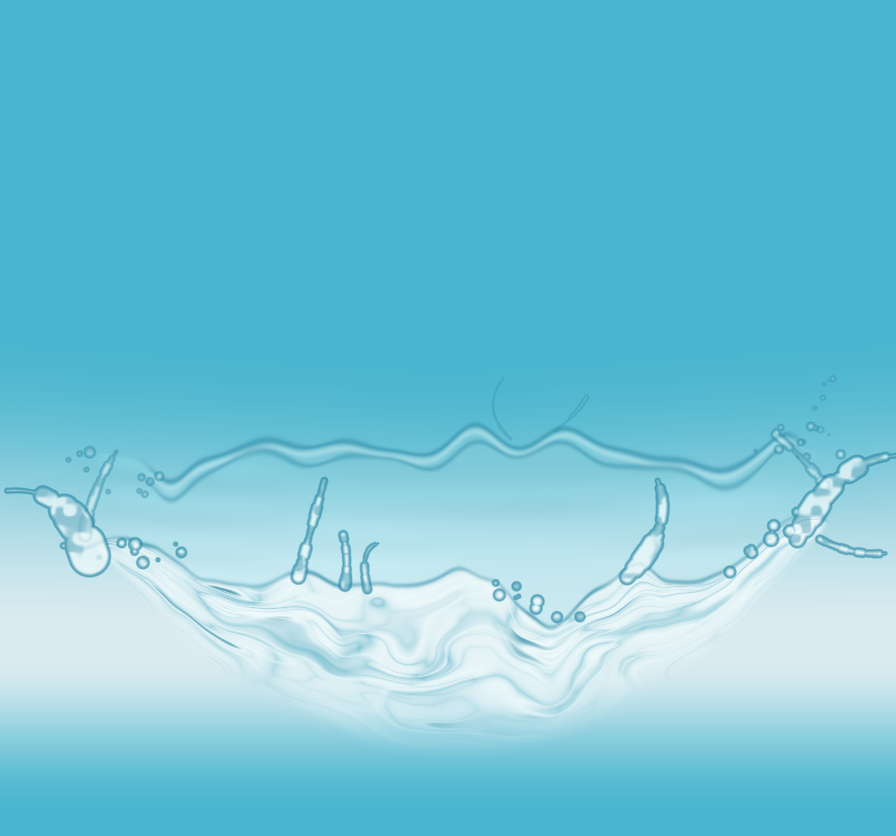
A Shadertoy shader for this background:

```glsl
// A bowl-shaped splash of clear water over a teal sky with a pale glow.
// Two wavy rims bound the bowl, warped noise draws its ripples, and
// tapered Bezier strands with scattered circles form jets and drops.

const vec3 TEAL = vec3(.295, .715, .81);
const vec3 PALE = vec3(.86, .925, .942);
const vec3 DEEP = vec3(.17, .54, .65);
const vec3 WHITE = vec3(.94, .98, .985);
const vec2 SHAPE = vec2(1.07, 1); // canvas proportions

float hash(vec2 p) {
  p = fract(p * vec2(123.34, 345.45));
  p += dot(p, p + 34.35);
  return fract(p.x * p.y);
}

float noise(vec2 p) {
  vec2 i = floor(p), f = fract(p);
  f = f * f * (3. - 2. * f);
  return mix(mix(hash(i), hash(i + vec2(1, 0)), f.x),
             mix(hash(i + vec2(0, 1)), hash(i + 1.), f.x), f.y);
}

float bump(float x, float center, float width) {
  float t = (x - center) / width;
  return exp(-t * t);
}

float band(float lo, float hi, float soft, float x) {
  return smoothstep(lo - soft, lo + soft, x) * smoothstep(hi + soft, hi - soft, x);
}

float ridge(float n, float sharpness) {
  return pow(1. - abs(2. * n - 1.), sharpness);
}

// Heights of the bowl's curves
float backRim(float x) {
  return .456 - .035 * bump(x, .19, .026) + .019 * bump(x, .305, .032)
    + .018 * bump(x, .39, .032) + .033 * bump(x, .533, .036)
    + .032 * bump(x, .635, .036) - .018 * bump(x, .795, .04)
    + .024 * bump(x, .88, .026) + .003 * sin(x * 75.);
}

float frontRim(float x) {
  return .295 + .06 * bump(x, .135, .07) + .02 * bump(x, .335, .03)
    + .02 * bump(x, .515, .033) - .05 * bump(x, .613, .036)
    + .03 * bump(x, .712, .023) + .085 * bump(x, .9, .07)
    + .007 * noise(vec2(x * 45., 3));
}

float bowlBottom(float x) {
  float t = (x - .505) / .41;
  return .085 + .27 * t * t;
}

// Tapered, beaded curve from a to c, pulled toward b
float strand(vec2 p, vec2 a, vec2 b, vec2 c, float r0, float r1) {
  float d = 1.;
  vec2 from = a;
  for (int i = 1; i <= 12; i++) {
    float t = float(i) / 12.;
    vec2 to = mix(mix(a, b, t), mix(b, c, t), t);
    vec2 v = (to - from) * SHAPE, w = (p - from) * SHAPE;
    float h = clamp(dot(w, v) / dot(v, v), 0., 1.);
    float bead = .4 + 1.1 * noise(vec2(t * 9., a.x * 90.));
    d = min(d, length(w - v * h) - mix(r0, r1, t) * bead);
    from = to;
  }
  return d;
}

// Random drops around the line from a to b
float spray(vec2 p, vec2 a, vec2 b, float spread, float size) {
  float d = 1.;
  for (float i = .5; i < 10.; i++) {
    vec2 k = vec2(i, a.x * 70.);
    vec2 jitter = vec2(hash(k), hash(k + 5.7)) - .5;
    vec2 center = mix(a, b, i / 10.) + jitter * spread;
    d = min(d, length((p - center) * SHAPE) - size * mix(.3, 1., hash(k + 9.1)));
  }
  return d;
}

// Clear water: dark outline, bright streaked core
vec3 glass(vec3 base, vec2 p, float d, float strength, float aa) {
  float streak = smoothstep(.25, .6, noise(p * 90.));
  float core = smoothstep(-.001, -.006, d) * mix(.45, 1., streak);
  return mix(base, mix(DEEP, WHITE, core), strength * smoothstep(aa, -aa, d));
}

void mainImage(out vec4 fragColor, in vec2 fragCoord) {
  vec2 p = fragCoord / iResolution.xy;
  float aa = 1. / iResolution.y, x = p.x, y = p.y;

  // Sky and glow, higher at the sides
  float side = abs(x - .5) * 2.;
  float glow = smoothstep(.56 + .035 * side, .23, y) * smoothstep(.03, .22, y);
  vec3 col = mix(TEAL, PALE, glow);

  // Inside wall
  float back = backRim(x), front = frontRim(x), bottom = bowlBottom(x);
  float wall = band(front, back, .003, y) * band(.1 + .2 * abs(y - .4), .915, .012, x);
  float sheen = noise(vec2(x * 5., y * 45. + 6. * x * (1. - x))) - .5;
  vec3 tint = mix(vec3(.5, .8, .86), vec3(.77, .91, .94), smoothstep(.47, .3, y));
  col = mix(col, tint + .05 * sheen, wall * .8);

  // Back rim: twin dark lines around a highlight
  float d = y - back, along = band(.17, .89, .02, x);
  float thick = .0025 + .0025 * noise(vec2(x * 28., 8));
  col = mix(col, DEEP, along * .55 * bump(d, 0., thick));
  col = mix(col, WHITE, along * .3 * bump(d, -.008, .004));
  col = mix(col, DEEP, along * .42 * bump(d, -.016 - .006 * sin(x * 40.), thick));

  // Rippled front body
  float span = band(.09, .92, .01, x);
  float depth = (y - bottom) / max(front - bottom, .025);
  float body = smoothstep(0., .5, depth) * smoothstep(aa, -aa, y - front) * span;
  float warp = noise(p * vec2(9, 14)) + .4 * noise(p * vec2(24, 35));
  float wave = noise(vec2(x * 9. + warp, depth * 9. + 3.5 * warp));
  float fine = noise(vec2(x * 16., depth * 17. + 5. * warp));
  float shine = noise(vec2(x * 8., depth * 13. + 4. * warp + 31.));
  col = mix(col, WHITE, body * (.55 + .4 * wave));
  col = mix(col, vec3(.4, .71, .79), body * (.5 * ridge(wave, 5.) + .35 * warp * ridge(fine, 7.)));
  col = mix(col, DEEP, body * .75 * smoothstep(.7, .92, fine) * smoothstep(.5, .75, wave));
  col = mix(col, WHITE, body * .7 * ridge(shine, 6.));
  col = mix(col, DEEP, span * (.25 + .5 * noise(vec2(x * 32., 5))) * bump(y, front, .003));

  // Faint rear strands and mist
  d = strand(p, vec2(.57, .475), vec2(.535, .51), vec2(.562, .548), .002, .001);
  d = min(d, strand(p, vec2(.62, .485), vec2(.64, .5), vec2(.655, .525), .002, .003));
  d = min(d, spray(p, vec2(.935, .56), vec2(.905, .45), .035, .005));
  col = glass(col, p, d, .35, aa);

  // Crowns at both ends
  d = strand(p, vec2(.13, .46), vec2(.1, .41), vec2(.095, .36), .004, .008);
  d = min(d, strand(p, vec2(.865, .48), vec2(.9, .45), vec2(.92, .42), .005, .006));
  d = min(d, spray(p, vec2(.085, .435), vec2(.19, .43), .055, .008));
  d = min(d, spray(p, vec2(.84, .465), vec2(.92, .465), .05, .007));
  col = glass(col, p, d, .5, aa);

  // Side arms, jets and flying drops
  d = strand(p, vec2(.1, .335), vec2(.075, .42), vec2(.008, .413), .021, .003);
  d = min(d, strand(p, vec2(.89, .355), vec2(.93, .45), vec2(1, .455), .022, .004));
  d = min(d, strand(p, vec2(.333, .31), vec2(.345, .36), vec2(.362, .425), .011, .004));
  d = min(d, strand(p, vec2(.385, .3), vec2(.39, .33), vec2(.383, .36), .006, .005));
  d = min(d, strand(p, vec2(.41, .295), vec2(.4, .345), vec2(.422, .35), .006, .003));
  d = min(d, strand(p, vec2(.7, .31), vec2(.755, .37), vec2(.734, .425), .013, .005));
  d = min(d, strand(p, vec2(.915, .355), vec2(.95, .335), vec2(.988, .338), .006, .005));
  d = min(d, spray(p, vec2(.54, .305), vec2(.645, .255), .022, .009));
  d = min(d, spray(p, vec2(.08, .33), vec2(.21, .34), .04, .01));
  d = min(d, spray(p, vec2(.81, .33), vec2(.92, .39), .04, .01));
  fragColor = vec4(glass(col, p, d, .72, aa), 1);
}
```
